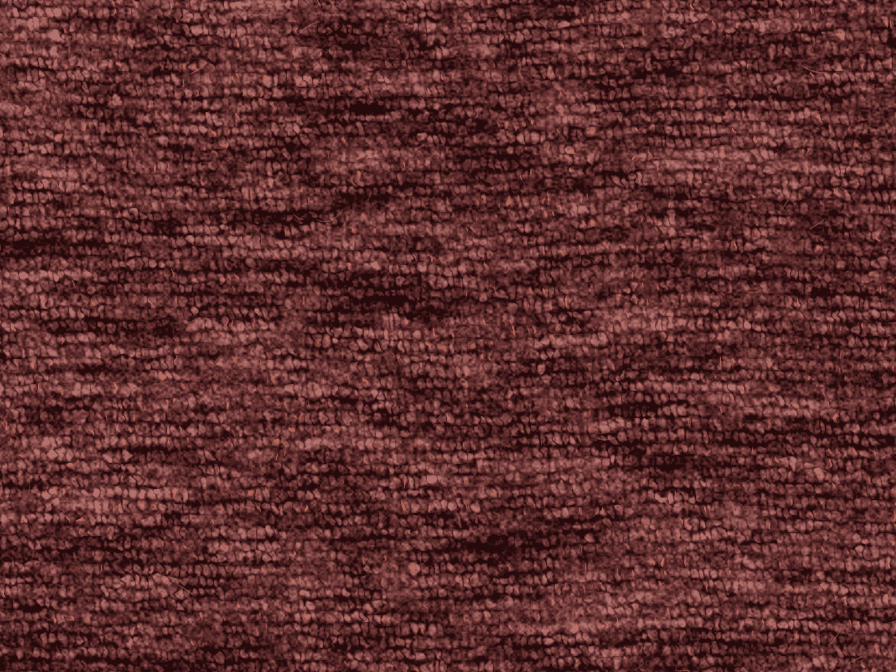
A Shadertoy shader for this texture:

```glsl
// Wine-red chenille cloth: horizontal rows of small fuzzy tufts, crossed by
// soft dark and light streaks. Rows and tufts are warped repeats shaded by
// layered value noise, with coppery thread glints and a few stray hairs on top.

#define ROWS 53.0
#define TUFTS 82.0
#define PILE_DEPTH 0.50
#define STREAK_GAIN 0.95
#define TUFT_VARIATION 0.36
#define FIBRE_GRAIN 0.80
#define GLINT_CHANCE 0.30
#define HAIR_COUNT 26
#define SHADOW_RED vec3(0.15, 0.035, 0.045)
#define WINE_RED vec3(0.40, 0.19, 0.19)
#define DUSTY_ROSE vec3(0.65, 0.40, 0.385)
#define COPPER vec3(0.78, 0.43, 0.36)

float hash(vec2 p) {
    return fract(sin(dot(p, vec2(127.1, 311.7))) * 43758.55);
}

float noise(vec2 p) {
    vec2 cell = floor(p), f = fract(p);
    f = f * f * (3.0 - 2.0 * f);
    float low = mix(hash(cell), hash(cell + vec2(1, 0)), f.x);
    float high = mix(hash(cell + vec2(0, 1)), hash(cell + vec2(1, 1)), f.x);
    return mix(low, high, f.y);
}

// Noise centred on zero
float wave(vec2 p) {
    return noise(p) - 0.5;
}

// Light and dark bands where the pile lies differently
float streaks(vec2 p, float row) {
    p.y -= 0.03 * p.x;
    float broad = 0.36 * wave(p * vec2(6.0, 26.0) + 3.7);
    float narrow = 0.38 * wave(p * vec2(15.0, 64.0) + 19.3);
    float alongRow = 0.34 * wave(vec2(p.x * 13.0, row * 7.3));
    float patches = 0.24 * wave(p * vec2(36.0, 58.0) + 27.1);
    float drift = 0.16 * wave(p * vec2(1.7, 3.0) + 41.0);
    return broad + narrow + alongRow + patches + drift;
}

// Thin curved fibres lying loose on the surface
float strayHairs(vec2 p, float aspect) {
    float cover = 0.0;
    for (int i = 0; i < HAIR_COUNT; i++) {
        float id = float(i) + 1.0;
        vec2 centre = vec2(hash(vec2(id, 2.0)) * aspect, hash(vec2(id, 5.0)));
        float angle = 6.2832 * hash(vec2(id, 8.0));
        float halfLength = mix(0.008, 0.022, hash(vec2(id, 11.0)));
        float bend = 50.0 * (hash(vec2(id, 14.0)) - 0.5);
        vec2 q = p - centre;
        q = vec2(q.x * cos(angle) + q.y * sin(angle),
                 q.y * cos(angle) - q.x * sin(angle));
        float line = 1.0 - smoothstep(0.0003, 0.0019, abs(q.y - bend * q.x * q.x));
        float ends = 1.0 - smoothstep(0.6, 1.0, abs(q.x) / halfLength);
        cover = max(cover, line * ends * mix(0.2, 0.55, hash(vec2(id, 17.0))));
    }
    return cover;
}

// Dark to light along the dye colours
vec3 clothColour(float tone) {
    vec3 shade = mix(SHADOW_RED, WINE_RED, clamp(tone * 2.0, 0.0, 1.0));
    return mix(shade, DUSTY_ROSE, clamp(tone * 2.0 - 1.0, 0.0, 1.2));
}

void mainImage(out vec4 fragColor, in vec2 fragCoord) {
    vec2 p = fragCoord / iResolution.y;
    float aspect = iResolution.x / iResolution.y;

    // Rows, gently warped
    float v = p.y * ROWS + 1.3 * noise(p * vec2(3.0, 4.0)) - 0.6 * p.x
            + 0.55 * wave(p * vec2(60.0, 70.0));
    float row = floor(v);
    float across = fract(v) - 0.5;

    // Tufts along each row, uneven in width and height
    float u = p.x * TUFTS + 13.0 * hash(vec2(row, 3.0))
            + 1.1 * noise(vec2(p.x * 30.0, row * 5.1))
            + 0.3 * across + 0.6 * wave(p * 130.0);
    vec2 tuft = vec2(floor(u), row);
    float along = fract(u) - 0.5;
    float lift = 0.26 * (hash(tuft + 11.0) - 0.5);

    // Rounded pile, with gaps that open and close along the row
    float radius = length(vec2(0.85 * along, across + lift));
    float dome = 1.0 - smoothstep(0.18, 0.58, radius);
    float gapDepth = 0.35 + 1.3 * noise(vec2(p.x * 32.0, v * 0.8));
    float pile = dome - 0.60;

    // Sum of all shading layers
    float streak = streaks(p, row);
    float grain = 0.6 * wave(p * vec2(170.0, 190.0)) + 0.55 * wave(p * 310.0 + 7.0);
    float tone = 0.47 + PILE_DEPTH * gapDepth * pile + STREAK_GAIN * streak
               + TUFT_VARIATION * (hash(tuft) - 0.5) * dome
               + FIBRE_GRAIN * grain;
    tone += 0.05 * (0.5 * aspect - p.x);
    vec3 colour = clothColour(tone);

    // Coppery binding thread showing between tufts
    vec2 glintPos = vec2(along, across)
                  - 0.5 * vec2(hash(tuft + 31.0) - 0.5, hash(tuft + 57.0) - 0.5);
    glintPos.x += 0.5 * (hash(tuft + 71.0) - 0.5) * glintPos.y;
    float glint = 1.0 - smoothstep(0.5, 1.15, length(glintPos / vec2(0.17, 0.28)));
    glint *= step(1.0 - GLINT_CHANCE, hash(tuft + 83.0));
    glint *= mix(0.3, 1.0, hash(tuft + 97.0)) * smoothstep(-0.25, 0.08, streak);
    colour = mix(colour, COPPER, 0.9 * glint);

    colour = mix(colour, DUSTY_ROSE * 1.1, strayHairs(p, aspect));
    fragColor = vec4(clamp(colour, 0.0, 1.0), 1.0);
}
```
